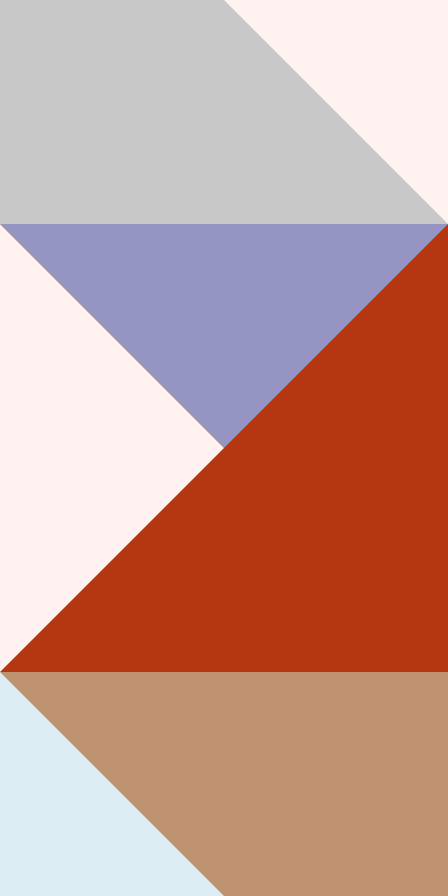
Write a WebGL 1 fragment shader that draws this background.

```glsl
precision highp float;

uniform vec2 u_resolution;

// Smooth coverage of the half plane where dot(p, normal) > offset
float halfPlane(vec2 p, vec2 normal, float offset) {
    float dist = (dot(p, normal) - offset) / length(normal);
    return clamp(dist * u_resolution.x + 0.5, 0.0, 1.0);
}

void main() {
    // Canvas units: x spans 0 to 1, y spans 0 to 2
    vec2 p = gl_FragCoord.xy / u_resolution * vec2(1.0, 2.0);

    vec3 rust = vec3(0.71, 0.216, 0.07);
    vec3 blush = vec3(1.0, 0.949, 0.945);
    vec3 lavender = vec3(0.58, 0.584, 0.757);

    // Middle square: lavender and blush facets meet in a hairline over rust
    float aboveRise = halfPlane(p, vec2(-1.0, 1.0), 0.5);
    float aboveFall = halfPlane(p, vec2(1.0, 1.0), 1.5);
    vec3 color = mix(rust, lavender, aboveRise * aboveFall);
    color = mix(color, blush, aboveRise * (1.0 - aboveFall));

    // Top band: grey with a blush corner
    vec3 topBand = mix(vec3(0.78), blush, halfPlane(p, vec2(1.0, 1.0), 2.5));
    color = mix(color, topBand, halfPlane(p, vec2(0.0, 1.0), 1.5));

    // Bottom band: tan with a pale blue corner
    vec3 bottomBand = mix(vec3(0.749, 0.576, 0.443), vec3(0.863, 0.925, 0.953),
                          halfPlane(p, vec2(-1.0, -1.0), -0.5));
    color = mix(color, bottomBand, halfPlane(p, vec2(0.0, -1.0), -0.5));

    gl_FragColor = vec4(color, 1.0);
}
```
